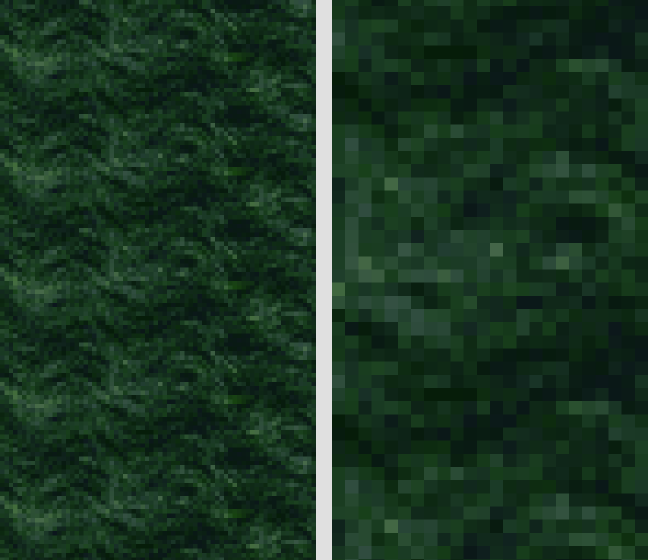
Left: the whole. Right: its middle third, enlarged.
Write a Shadertoy shader that draws this texture.

```glsl
// Dark mossy foliage in coarse square cells: 72 across, repeating every 26 rows.
// Scattered slanted strokes, broad light and dark patches and per-cell grain
// are summed into a tone and a tint, which a ramp of greens then colours.

const float COLUMNS = 72.0;
const float PERIOD = 26.0;

vec3 hash3(vec2 p) {
    vec3 q = fract(p.xyx * vec3(0.1031, 0.1030, 0.0973));
    q += dot(q, q.yxz + 33.33);
    return fract((q.xxy + q.yzz) * q.zyx);
}

// Soft ellipse that wraps with the vertical repeat
float patchAt(vec2 p, vec2 centre, vec2 radius) {
    vec2 d = p - centre;
    d.y -= PERIOD * round(d.y / PERIOD);
    d /= radius;
    return exp(-dot(d, d));
}

// Sum of blades, one per 3 by 2 box; x is tone, y is tint
vec2 blades(vec2 p) {
    vec2 boxSize = vec2(3.0, 2.0);
    vec2 home = floor(p / boxSize);
    vec2 sum = vec2(0.0);
    for (int j = -3; j <= 3; j++) {
        for (int i = -2; i <= 2; i++) {
            vec2 box = home + vec2(i, j);
            vec2 id = vec2(box.x, mod(box.y, PERIOD / boxSize.y)) + 17.0;
            vec3 place = hash3(id);
            vec3 look = hash3(id + 71.0);
            vec2 centre = (box + place.xy) * boxSize;
            // Lean swings between rising and falling across the width
            float lean = 0.17 + 0.6 * sin((centre.x - 19.0) * 0.26) + 0.5 * (place.z - 0.5);
            vec2 along = vec2(cos(lean), sin(lean));
            vec2 d = p - centre;
            vec2 q = vec2(dot(d, along), dot(d, vec2(-along.y, along.x)));
            q /= vec2(1.6 + 1.7 * look.z, 0.65);
            sum += (look.xy * 2.0 - 1.0) * exp(-dot(q, q));
        }
    }
    return sum;
}

// Light and shade shared by every repeat
float broadTone(vec2 p) {
    float light = 0.25 * patchAt(p, vec2(11.0, 15.5), vec2(10.0, 6.0))
        + 0.14 * patchAt(p, vec2(30.0, 9.0), vec2(9.0, 6.0))
        + 0.28 * patchAt(p, vec2(68.0, 1.5), vec2(6.0, 1.6))
        + 0.20 * patchAt(p, vec2(42.0, 4.0), vec2(2.5, 2.0))
        + 0.12 * patchAt(p, vec2(60.0, 20.0), vec2(8.0, 2.0));
    float shade = 0.55 * patchAt(p, vec2(53.5, 0.0), vec2(3.2, 1.9))
        + 0.24 * patchAt(p, vec2(9.0, 0.5), vec2(7.0, 3.5))
        + 0.16 * patchAt(p, vec2(46.0, 18.5), vec2(7.0, 3.5))
        + 0.15 * patchAt(p, vec2(64.0, 13.0), vec2(9.0, 3.5))
        + 0.12 * patchAt(p, vec2(28.0, 24.0), vec2(9.0, 3.0));
    return light - shade;
}

vec3 foliage(vec2 cell) {
    vec2 p = vec2(cell.x, mod(cell.y, PERIOD)) + 0.5;
    vec2 strokes = blades(p);
    vec3 grain = hash3(p + 131.0) - 0.5;
    float tone = 0.40 + broadTone(p) + 0.36 * strokes.x + 0.36 * grain.x;

    // Ramp from deep shadow to pale leaf
    vec3 col = mix(vec3(0.035, 0.10, 0.075), vec3(0.06, 0.16, 0.09), smoothstep(0.05, 0.32, tone));
    col = mix(col, vec3(0.10, 0.235, 0.13), smoothstep(0.32, 0.52, tone));
    col = mix(col, vec3(0.18, 0.31, 0.22), smoothstep(0.52, 0.74, tone));
    col = mix(col, vec3(0.27, 0.42, 0.26), smoothstep(0.74, 1.0, tone));

    // Slate against saturated green, with one vivid sprig
    float tint = clamp(0.6 * strokes.y + 1.1 * grain.y, -1.0, 1.0);
    col += tint * vec3(0.012, -0.012, 0.04);
    float sprig = patchAt(p, vec2(54.0, 13.0), vec2(2.2, 0.8));
    col = mix(col, vec3(0.13, 0.36, 0.06), 0.8 * sprig);
    return max(col, 0.0);
}

void mainImage(out vec4 fragColor, in vec2 fragCoord) {
    // Four samples per pixel soften the cell borders
    vec3 col = vec3(0.0);
    for (int k = 0; k < 4; k++) {
        vec2 pos = fragCoord + vec2(k & 1, k >> 1) * 0.5 - 0.25;
        vec2 fromTop = vec2(pos.x, iResolution.y - pos.y) * COLUMNS / iResolution.x;
        col += 0.25 * foliage(floor(fromTop));
    }
    fragColor = vec4(col, 1.0);
}
```
